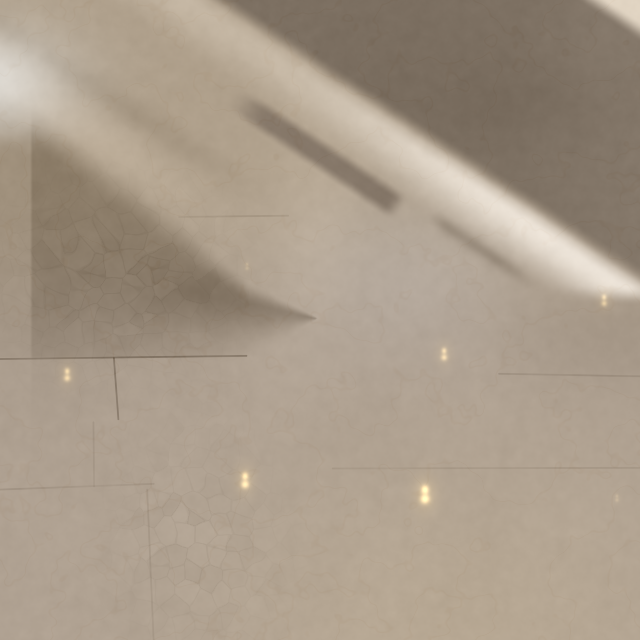
A Shadertoy shader for this texture:

```glsl
// Polished marble floor crossed by slanted sunlight, soft shadows and lamp glints.
// Colour washes, beam-aligned bands and an angular shadow are layered first, then
// gradient-noise and cellular stone grain, thin tile joints and reflections.

vec2 hash2(vec2 p) {
    return fract(sin(vec2(dot(p, vec2(127.1, 311.7)), dot(p, vec2(269.5, 183.3)))) * 43758.5);
}

float corner(vec2 i, vec2 f, vec2 c) {
    return dot(hash2(i + c) * 2.0 - 1.0, f - c);
}

float gradientNoise(vec2 p) {
    vec2 i = floor(p), f = fract(p), u = f * f * (3.0 - 2.0 * f);
    return mix(mix(corner(i, f, vec2(0)), corner(i, f, vec2(1, 0)), u.x),
               mix(corner(i, f, vec2(0, 1)), corner(i, f, vec2(1)), u.x), u.y);
}

float fbm(vec2 p) {
    float sum = 0.0, amp = 0.6;
    for (int i = 0; i < 4; i++) {
        sum += amp * gradientNoise(p);
        p = mat2(1.6, 1.2, -1.2, 1.6) * p + 7.3;
        amp *= 0.55;
    }
    return sum;
}

// x: gap between the two nearest pebbles, y: tone of the nearest
vec2 pebbles(vec2 p) {
    float nearest = 9.0, second = 9.0, tone = 0.0;
    for (int k = 0; k < 9; k++) {
        vec2 id = floor(p) + vec2(k % 3, k / 3) - 1.0, h = hash2(id);
        float dist = length(id + h - p);
        if (dist < nearest) { second = nearest; nearest = dist; tone = h.x; }
        else second = min(second, dist);
    }
    return vec2(second - nearest, tone);
}

float blob(vec2 p, vec2 centre, vec2 size) {
    vec2 r = (p - centre) / size;
    return exp(-dot(r, r));
}

float band(float x, float centre, float width) {
    float r = (x - centre) / width;
    return exp(-r * r);
}

float segment(vec2 p, vec2 a, vec2 b) {
    vec2 ab = b - a;
    return length(p - a - ab * clamp(dot(p - a, ab) / dot(ab, ab), 0.0, 1.0));
}

void mainImage(out vec4 fragColor, in vec2 fragCoord) {
    vec2 p = fragCoord / iResolution.xy;
    p.y = 1.0 - p.y; // measured downward from the top edge
    float cloud = fbm(p * 6.0), grain = fbm(p * 45.0);

    // Broad floor washes
    vec3 col = mix(vec3(0.685, 0.625, 0.545), vec3(0.685, 0.63, 0.57), smoothstep(0.25, 0.6, p.y));
    col += vec3(0.025, 0.035, 0.055) * blob(p, vec2(0.64, 0.42), vec2(0.17, 0.13));
    col += vec3(0.035, 0.03, 0.01) * blob(p, vec2(0.72, 1), vec2(0.4, 0.28));
    col += 0.04 * blob(p, vec2(0.49, 0.36), vec2(0.07, 0.13));
    col -= 0.04 * blob(p, vec2(0.98, 0.53), vec2(0.2, 0.09));

    // Beam axes: across grows below its upper edge, along runs down to the right
    float across = (p.y - 0.655 * (p.x - 0.345)) * 0.8366 + 0.003 * cloud;
    float along = dot(p - vec2(0.345, 0), vec2(0.8366, 0.548));

    // Pale and dim stripes at upper left
    col += 0.05 * smoothstep(0.32, -0.05, along) * (band(across, 0.285, 0.035) - band(across, 0.222, 0.02));

    // Shadow fanning out from a sharp central tip
    vec2 t = vec2(0.497, 0.498) - p;
    float edge = p.y - min(0.153 + 0.78 * p.x, 0.498 - 0.38 * t.x);
    float soft = 0.002 + 0.16 * clamp(t.x, 0.0, 0.22);
    float below = smoothstep(-soft, soft, edge);
    float shadow = below * smoothstep(0.6, -0.25, atan(-t.y, t.x)) * smoothstep(0.0, 0.005, t.x);
    shadow *= mix(0.4, 1.0, smoothstep(0.046, 0.052, p.x));
    shadow *= mix(1.0, 0.35, smoothstep(0.556, 0.561, p.y));
    col -= 0.14 * shadow + 0.045 * below * blob(p, vec2(0.33, 0.46), vec2(0.09, 0.035));

    // Cool window glow at the left edge
    float glow = blob(p, vec2(-0.02, 0.125), vec2(0.13, 0.085)) * smoothstep(0.25, 0.2, p.y);
    col = mix(col, vec3(0.89, 0.88, 0.86), 0.85 * glow);

    // Sunbeam, upper shade and bright far corner
    float beam = smoothstep(-0.006, 0.03, across) * smoothstep(0.108, 0.03, across)
               * smoothstep(0.478, 0.445, p.y);
    vec3 sun = mix(vec3(0.77, 0.715, 0.64), vec3(0.93, 0.895, 0.85), smoothstep(0.05, 0.65, along));
    col = mix(col, sun, beam);
    vec3 shade = vec3(0.485, 0.435, 0.38) + 0.035 * smoothstep(0.75, 1.0, p.x)
               - 0.02 * blob(p, vec2(0.8, 0.16), vec2(0.2, 0.06));
    col = mix(shade, col, smoothstep(-0.014, 0.014, across));
    col = mix(col, vec3(0.88, 0.83, 0.76), smoothstep(-0.304, -0.332, across));

    // Dark slot under the beam and the thin shadow continuing it
    float slot = smoothstep(0.026, 0.007, abs(across - 0.118)) * smoothstep(0.09, 0.17, along)
               * smoothstep(0.418, 0.39, along);
    col = mix(col, vec3(0.5, 0.445, 0.39), 0.9 * slot);
    col -= 0.1 * band(across, 0.103, 0.011) * smoothstep(0.45, 0.49, along) * smoothstep(0.67, 0.58, along);

    // Stone grain, wandering veins and pebble patches
    col += 0.022 * cloud + 0.03 * grain;
    col -= vec3(0.008, 0.013, 0.018) * smoothstep(0.02, 0.0, abs(fbm(p * 8.0 + 3.0)));
    float speckle = blob(p, vec2(0.18, 0.43), vec2(0.16, 0.13)) + blob(p, vec2(0.31, 0.85), vec2(0.11, 0.14));
    vec2 stone = pebbles(p * 34.0 + 1.5 * cloud);
    col += speckle * (0.035 * (stone.y - 0.5) - 0.025 * smoothstep(0.12, 0.02, stone.x));

    // Tile joints
    vec4 joints[8] = vec4[](vec4(0, 0.561, 0.385, 0.556), vec4(0.178, 0.56, 0.185, 0.655),
        vec4(0.146, 0.66, 0.147, 0.76), vec4(0, 0.765, 0.24, 0.756), vec4(0.52, 0.732, 1, 0.731),
        vec4(0.23, 0.765, 0.24, 1), vec4(0.78, 0.584, 1, 0.588), vec4(0.28, 0.339, 0.45, 0.337));
    for (int i = 0; i < 8; i++) {
        float joint = smoothstep(0.0024, 0.0004, segment(p, joints[i].xy, joints[i].zw));
        col -= (i < 2 ? 0.16 : 0.06) * joint * (0.75 + cloud);
    }

    // Paired warm lamp reflections: position and strength
    vec3 lamps[7] = vec3[](vec3(0.105, 0.585, 0.75), vec3(0.694, 0.553, 0.7), vec3(0.383, 0.75, 1),
        vec3(0.664, 0.772, 1.2), vec3(0.944, 0.469, 0.6), vec3(0.964, 0.778, 0.2), vec3(0.386, 0.416, 0.2));
    for (int i = 0; i < 7; i++) {
        vec2 q = (p - lamps[i].xy) / (0.35 + 0.65 * lamps[i].z);
        float pair = blob(q, vec2(0, -0.006), vec2(0.005, 0.006)) + blob(q, vec2(0, 0.007), vec2(0.006));
        col += lamps[i].z * (vec3(0.34, 0.29, 0.17) * pair
             + vec3(0.07, 0.055, 0.02) * blob(q, vec2(0), vec2(0.016, 0.024)));
    }
    fragColor = vec4(clamp(col, 0.0, 1.0), 1.0);
}
```
